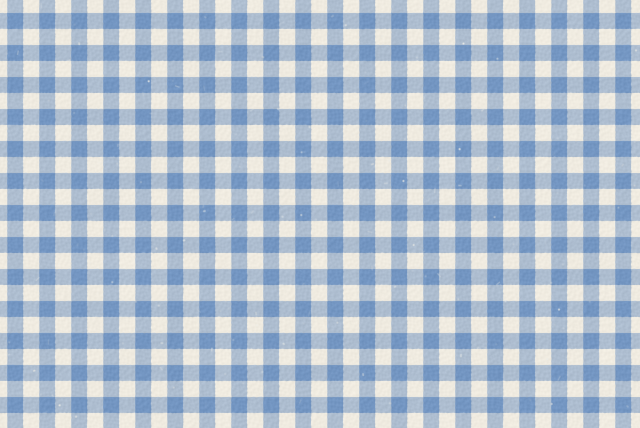
Write a Shadertoy shader that draws this pattern.

```glsl
// Blue and cream gingham: two crossed sets of even stripes, darker where they overlap.
// The cloth has cellular paper grain, soft mottling from layered sines,
// and pale dots and short fibres scattered by hashing over a grid.

const float REPEATS_ACROSS = 20.0;
const vec2  STRIPE_CENTRE  = vec2(0.476, 0.655); // within a repeat, from top left
const float STRIPE_WIDTH   = 0.497;              // share of a repeat
const float EDGE_WOBBLE    = 0.012;

const vec3 CREAM     = vec3(0.940, 0.922, 0.880);
const vec3 PALE_BLUE = vec3(0.680, 0.742, 0.814);
const vec3 DEEP_BLUE = vec3(0.452, 0.587, 0.760);
const vec3 LINT      = vec3(0.930, 0.930, 0.910);

const float GRAIN_SCALE    = 9.0;   // grains per repeat
const float GRAIN_STRENGTH = 0.035;
const float MOTTLE_STRENGTH = 0.007;
const float FLECK_SCALE    = 2.0;   // fleck cells per repeat
const float FLECK_CHANCE   = 0.24;
const float FLECK_RADIUS   = 0.022; // in repeats
const float FIBRE_LENGTH   = 0.13;  // in repeats

vec3 hash3(vec2 p) {
    vec3 q = fract(vec3(p.xyx) * vec3(0.1031, 0.1030, 0.0973));
    q += dot(q, q.yxz + 33.33);
    return fract((q.xxy + q.yzz) * q.zyx);
}

// Distance to the nearest scattered point.
float cellular(vec2 p) {
    vec2 cell = floor(p);
    float nearest = 2.0;
    for (int j = -1; j <= 1; j++)
    for (int i = -1; i <= 1; i++) {
        vec2 c = cell + vec2(i, j);
        nearest = min(nearest, length(c + hash3(c).xy - p));
    }
    return nearest;
}

// Broad uneven tone, about -1 to 1.
float mottle(vec2 p) {
    float sum = 0.0, weight = 0.5;
    for (int i = 0; i < 4; i++) {
        sum += weight * sin(p.x + 1.7 * sin(p.y)) * cos(p.y - 1.3 * sin(0.8 * p.x));
        p = mat2(1.2, 1.6, -1.6, 1.2) * p + 2.3;
        weight *= 0.6;
    }
    return sum;
}

float segmentDistance(vec2 p, vec2 halfSpan) {
    float t = clamp(dot(p, halfSpan) / max(dot(halfSpan, halfSpan), 1e-6), -1.0, 1.0);
    return length(p - halfSpan * t);
}

// Pale dots and fibres; most are faint and a few are bright.
float flecks(vec2 p, float pixel) {
    vec2 cell = floor(p * FLECK_SCALE);
    float cover = 0.0;
    for (int j = -1; j <= 1; j++)
    for (int i = -1; i <= 1; i++) {
        vec2 c = cell + vec2(i, j);
        vec3 place = hash3(c + 71.0);
        vec3 shape = hash3(c + 193.0);
        if (place.z > FLECK_CHANCE) continue;
        float angle = 6.2832 * shape.x;
        float stretch = smoothstep(0.45, 1.0, shape.y);
        vec2 halfSpan = 0.5 * FIBRE_LENGTH * stretch * vec2(cos(angle), sin(angle));
        float radius = FLECK_RADIUS * mix(1.3, 0.6, stretch);
        float d = segmentDistance(p - (c + place.xy) / FLECK_SCALE, halfSpan) - radius;
        float brightness = mix(0.12, 0.85, shape.z * shape.z * shape.z) * mix(1.0, 0.5, stretch);
        cover = max(cover, brightness * (1.0 - smoothstep(-pixel, pixel, d)));
    }
    return cover;
}

// Coverage of the vertical (x) and horizontal (y) stripes.
vec2 stripes(vec2 p, float pixel) {
    vec2 d = abs(fract(p - STRIPE_CENTRE + 0.5) - 0.5) - 0.5 * STRIPE_WIDTH;
    return 1.0 - smoothstep(vec2(-0.7 * pixel), vec2(0.7 * pixel), d);
}

void mainImage(out vec4 fragColor, in vec2 fragCoord) {
    // One unit is one repeat, measured from the top left corner.
    float pixel = REPEATS_ACROSS / iResolution.x;
    vec2 p = vec2(fragCoord.x, iResolution.y - fragCoord.y) * pixel;

    // Raised grain, lit from the upper left
    vec2 g = p * GRAIN_SCALE;
    float grain = cellular(g + 0.25) - cellular(g - 0.25);

    // Woven check
    vec2 s = stripes(p + EDGE_WOBBLE * grain, pixel);
    vec3 colour = mix(mix(CREAM, PALE_BLUE, s.x), mix(PALE_BLUE, DEEP_BLUE, s.x), s.y);

    // Wear
    colour += GRAIN_STRENGTH * grain * mix(0.7, 1.0, max(s.x, s.y));
    colour += MOTTLE_STRENGTH * mottle(p * 1.1);
    colour = mix(colour, LINT, flecks(p, pixel));

    fragColor = vec4(clamp(colour, 0.0, 1.0), 1.0);
}
```
